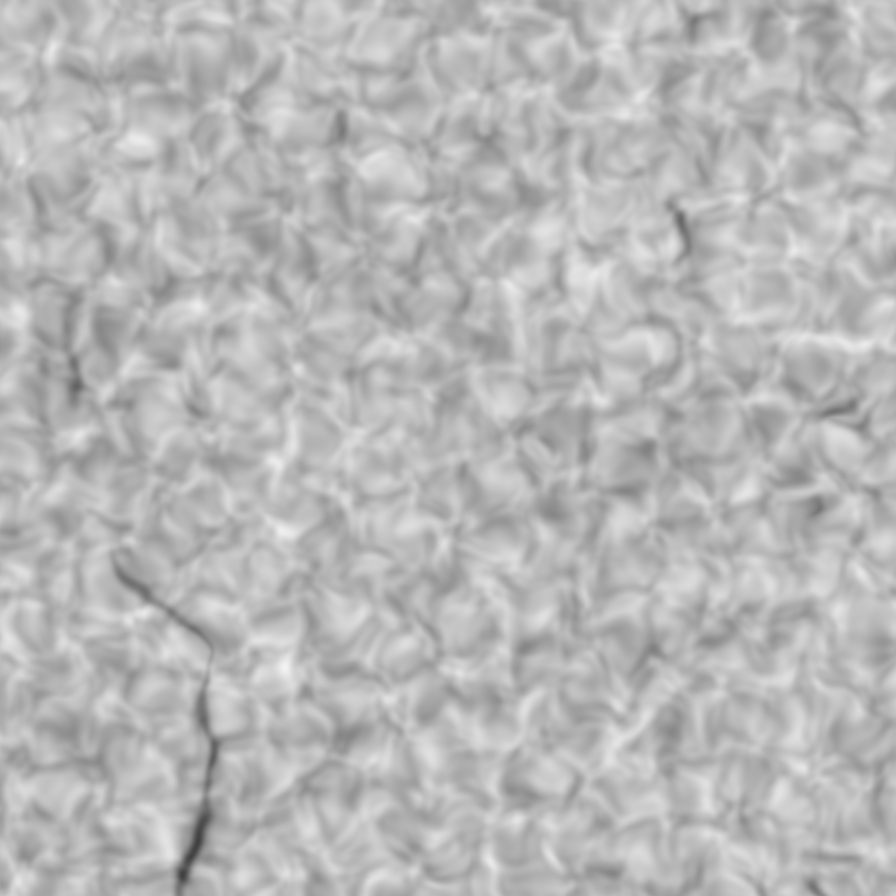
Write a Shadertoy shader that draws this texture.

```glsl
// Soft grey mottled plaster with one long crack and scattered short dark fissures.

const float BASE_TONE = 0.719;
const float CONTRAST = 0.235;
const float GRAIN_CELLS = 30.0;    // mottling cells across the canvas
const float WARP = 0.010;          // how far the mottling is bent
const float CRACK_WIDTH = 0.0065;
const float CRACK_DEPTH = 0.31;
const float CRACK_TOP = 0.36;      // above this the crack breaks up
const float MARK_WIDTH = 0.0065;
const int MARK_COUNT = 18;

float hash(vec2 p) {
    return fract(sin(dot(p, vec2(127.1, 311.7))) * 43758.5453);
}

float cornerSlope(vec2 cell, vec2 offset) {
    float angle = 6.2832 * hash(cell);
    return dot(vec2(cos(angle), sin(angle)), offset);
}

// Gradient noise, centred on zero
float noise(vec2 p) {
    vec2 i = floor(p), f = fract(p);
    vec2 u = f * f * f * (f * (f * 6.0 - 15.0) + 10.0);
    vec2 e = vec2(1.0, 0.0);
    float low = mix(cornerSlope(i, f), cornerSlope(i + e, f - e), u.x);
    float high = mix(cornerSlope(i + e.yx, f - e.yx),
                     cornerSlope(i + e.xx, f - e.xx), u.x);
    return mix(low, high, u.y);
}

// Rounded grains, finer flecks, broad patches and faint curved creases
float mottling(vec2 p) {
    vec2 bend = vec2(noise(p * 19.0 + 3.7), noise(p * 19.0 + 41.3));
    vec2 q = p + WARP * 2.0 * bend;
    float grains = noise(q * GRAIN_CELLS + 11.0);
    float flecks = noise(q * GRAIN_CELLS * 1.9 + 57.0);
    float clumps = noise(q * GRAIN_CELLS * 0.5 + 83.0);
    float patches = noise(p * 5.0 + 29.0);
    float fold = noise(q * GRAIN_CELLS * 0.75 + 131.0);
    float crease = sqrt(fold * fold + 0.004) - 0.18;
    return grains * 0.9 + flecks * 0.55 + clumps * 0.35
         + patches * 0.3 + crease * 0.45;
}

// Dark core with a weak soft halo
float stroke(float d, float width) {
    float r = d / width;
    return 0.8 * exp(-r * r) + 0.2 * exp(-r * r * 0.12);
}

float crackPath(float y) {
    return 0.205 + 0.03 * sin(7.0 * y) - 0.1 * smoothstep(0.27, 0.38, y)
         + 0.018 * noise(vec2(y * 16.0, 5.5));
}

float longCrack(vec2 p) {
    float slope = (crackPath(p.y + 0.004) - crackPath(p.y - 0.004)) / 0.008;
    float d = (p.x - crackPath(p.y)) / sqrt(1.0 + slope * slope);
    float variation = noise(vec2(p.y * 13.0, 2.3));
    float whole = 0.75 + 0.9 * variation;
    float broken = 0.8 * smoothstep(0.0, 0.35, variation)
                 * (1.0 - smoothstep(0.6, 0.7, p.y));
    float strength = mix(whole, broken, smoothstep(CRACK_TOP, CRACK_TOP + 0.04, p.y));
    return strength * stroke(d, CRACK_WIDTH * (0.9 + 0.8 * variation));
}

// Short bent fissures and small spots at random places and angles
float shortMarks(vec2 p, float aspect) {
    float dark = 0.0;
    for (int i = 0; i < MARK_COUNT; i++) {
        float id = float(i) + 1.0;
        vec2 centre = vec2(hash(vec2(id, 1.3)) * aspect, hash(vec2(id, 2.7)));
        float angle = 6.2832 * hash(vec2(id, 4.1));
        float size = hash(vec2(id, 5.9));
        float reach = mix(0.010, 0.042, size * size);
        float depth = mix(0.25, 0.85, hash(vec2(id, 7.3)));
        float c = cos(angle), s = sin(angle);
        vec2 q = mat2(c, -s, s, c) * (p - centre);
        float t = q.x / reach;
        float curve = (hash(vec2(id, 8.9)) - 0.5) * 1.3;
        float d = (q.y - curve * reach * t * t) / sqrt(1.0 + 4.0 * curve * curve * t * t);
        float taper = exp(-t * t * t * t);
        dark = max(dark, depth * taper * stroke(d, MARK_WIDTH));
    }
    return dark;
}

void mainImage(out vec4 fragColor, in vec2 fragCoord) {
    vec2 p = fragCoord / iResolution.y;
    float aspect = iResolution.x / iResolution.y;

    // Mottled ground
    float tone = BASE_TONE + CONTRAST * mottling(p);

    // Fissures follow a slightly ragged course
    vec2 ragged = p + 0.006 * vec2(noise(p * 34.0 + 7.0), noise(p * 34.0 + 71.0));
    float dark = max(longCrack(ragged), shortMarks(ragged, aspect));
    tone -= CRACK_DEPTH * dark;

    fragColor = vec4(vec3(clamp(tone, 0.0, 1.0)), 1.0);
}
```
